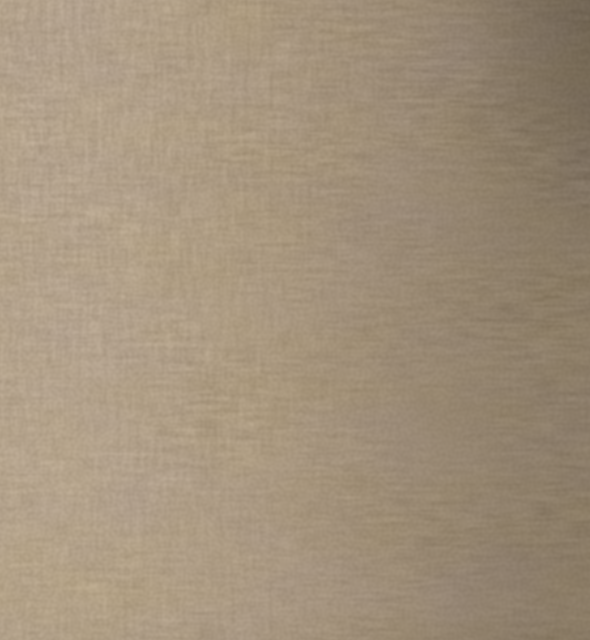
Write a Shadertoy shader that draws this texture.

```glsl
// Softly lit beige woven cloth: a smooth light falloff from left to right,
// crossed by stretched gradient noise for weft and warp threads, with a
// fine isotropic grain and faint drifts between warm and greyish tints.

const vec3 LIGHT_BEIGE = vec3(0.705, 0.636, 0.544);
const vec3 MID_BEIGE   = vec3(0.650, 0.580, 0.488);
const vec3 DARK_BEIGE  = vec3(0.545, 0.485, 0.405);
const vec3 WARM_SHIFT  = vec3(0.004, 0.003, -0.022);

// Random unit vector for a lattice cell, from an integer hash.
vec2 cellGradient(vec2 cell, float seed) {
    uvec3 q = uvec3(ivec3(vec3(cell, seed)) + 4096);
    uint h = q.x * 73856093u ^ q.y * 19349663u ^ q.z * 83492791u;
    h = (h ^ (h >> 16)) * 73244475u;
    h = (h ^ (h >> 15)) * 73244475u;
    h ^= h >> 16;
    float angle = float(h & 65535u) / 65536.0 * 6.28319;
    return vec2(cos(angle), sin(angle));
}

float gradientNoise(vec2 p, float seed) {
    vec2 cell = floor(p);
    vec2 f = p - cell;
    vec2 w = f * f * f * (f * (f * 6.0 - 15.0) + 10.0);
    vec2 e = vec2(1.0, 0.0);
    float a = dot(cellGradient(cell, seed), f);
    float b = dot(cellGradient(cell + e.xy, seed), f - e.xy);
    float c = dot(cellGradient(cell + e.yx, seed), f - e.yx);
    float d = dot(cellGradient(cell + e.xx, seed), f - e.xx);
    return mix(mix(a, b, w.x), mix(c, d, w.x), w.y);
}

// Two layers of stretched noise: long threads plus shorter, finer ones.
float threads(vec2 p, vec2 frequency, float seed) {
    float coarse = gradientNoise(p * frequency, seed);
    float fine = gradientNoise(p * frequency * vec2(1.9, 1.5), seed + 1.0);
    return coarse + 0.7 * fine;
}

// Base cloth colour under the sideways light, uv in 0..1.
vec3 litCloth(vec2 uv) {
    vec3 color = mix(LIGHT_BEIGE, MID_BEIGE, smoothstep(0.1, 0.62, uv.x));
    color = mix(color, DARK_BEIGE, smoothstep(0.42, 1.03, uv.x));
    float corner = smoothstep(0.72, 1.05, uv.x) * smoothstep(0.45, 1.05, uv.y);
    float bottomEdge = 1.0 - smoothstep(0.0, 0.06, uv.y);
    return color * (1.0 - 0.19 * corner - 0.02 * bottomEdge);
}

// Brightness relief of the weave; the warp fades towards the shaded side.
float weaveRelief(vec2 p, vec2 uv) {
    vec2 bent = p + 0.0015 * vec2(gradientNoise(p * 14.0, 1.0),
                                  gradientNoise(p * 14.0, 2.0));
    float weft = threads(bent, vec2(17.0, 105.0), 3.0);
    float warp = threads(bent.yx, vec2(20.0, 100.0), 5.0);
    float grain = gradientNoise(p * 150.0, 7.0);
    float patches = 0.8 + 0.9 * gradientNoise(p * vec2(5.0, 7.0), 8.0);
    float warpFade = mix(1.0, 0.2, smoothstep(0.25, 0.8, uv.x));
    float warpLift = mix(0.7, 1.2, uv.y);
    return 0.036 * weft * patches
         + 0.027 * warp * warpFade * warpLift
         + 0.034 * grain * mix(1.0, 0.65, uv.x);
}

void mainImage(out vec4 fragColor, in vec2 fragCoord) {
    vec2 uv = fragCoord / iResolution.xy;
    vec2 p = fragCoord / iResolution.y;

    vec3 color = litCloth(uv);
    color += weaveRelief(p, uv);

    // Broad tint and brightness drifts.
    float tint = gradientNoise(p * vec2(4.0, 6.0), 9.0)
               + 0.6 * gradientNoise(p * vec2(12.0, 22.0), 10.0);
    color += WARM_SHIFT * tint;
    color += 0.014 * gradientNoise(p * vec2(3.0, 9.0), 11.0);

    fragColor = vec4(clamp(color, 0.0, 1.0), 1.0);
}
```
